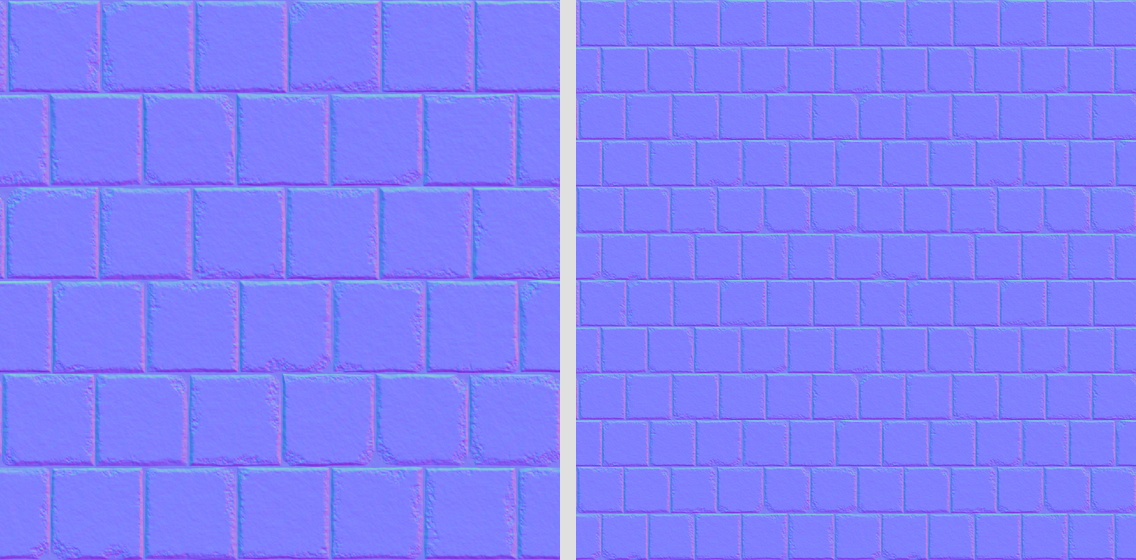
Left: one tile. Right: repeated 2 by 2.
A WebGL 2 fragment shader for this texture map:

```glsl
#version 300 es
precision highp float;
// Tangent-space normal map of worn square stone blocks in a running bond.

uniform vec2 u_resolution;
out vec4 fragColor;

const float TILES = 6.0;          // blocks across and courses down
const float GAP = 0.012;          // half joint width, in blocks
const float JOINT_DEPTH = 0.020;
const float SAMPLE_STEP = 0.007;  // slope sampling distance, in blocks
const float COURSE_SHIFT[6] = float[6](0.54, 0.02, 0.56, 0.06, 0.53, 0.08);

float hash(vec2 p) {
    vec3 q = fract(vec3(p.xyx) * vec3(0.1031, 0.1030, 0.0973));
    q += dot(q, q.yzx + 33.33);
    return fract((q.x + q.y) * q.z);
}

// Value noise that wraps with the canvas; frequency is cells per block.
float wrapNoise(vec2 p, float frequency) {
    float period = TILES * frequency;
    vec2 q = p * frequency;
    vec2 cell = floor(q);
    vec2 f = q - cell;
    f = f * f * f * (f * (f * 6.0 - 15.0) + 10.0);
    vec2 a = mod(cell, period);
    vec2 b = mod(cell + 1.0, period);
    vec2 salt = vec2(frequency * 3.7, frequency * 1.9);
    float low = mix(hash(a + salt), hash(vec2(b.x, a.y) + salt), f.x);
    float high = mix(hash(vec2(a.x, b.y) + salt), hash(b + salt), f.x);
    return mix(low, high, f.y);
}

float softMin(float a, float b, float k) {
    float h = max(k - abs(a - b), 0.0) / k;
    return min(a, b) - h * h * k * 0.25;
}

// Lowers the face near the edges: narrow bevels, shallow chips, broken corners.
float wornEdges(vec4 side, vec2 id, float patches, float rough) {
    float height = 0.0;
    for (int i = 0; i < 4; i++) {
        vec2 key = id + float(i + 1) * vec2(17.0, 29.0);
        float d = side[i];
        float next = side[(i + 1) % 4];
        float grit = rough * smoothstep(0.0, 0.04, d);

        float steepness = mix(0.38, 0.85, hash(key)) * (0.7 + 0.6 * patches);
        float bevel = d * steepness - JOINT_DEPTH + 0.006 * grit;

        float wear = hash(key + 7.0);
        float reach = 0.02 + 0.16 * wear * smoothstep(0.25, 0.9, patches);
        float chip = (d - reach) * 0.13 + 0.009 * grit;

        float loss = hash(key + 13.0);
        float cornerReach = 0.06 + 0.24 * loss * loss * (0.5 + patches);
        float corner = (d + next - cornerReach) * 0.11 + 0.009 * grit;

        height = softMin(height, bevel, 0.008);
        height = softMin(height, min(chip, corner), 0.004);
    }
    return height;
}

// Surface height at p, measured in blocks.
float stoneHeight(vec2 p) {
    float course = mod(floor(p.y), TILES);
    float x = p.x - COURSE_SHIFT[int(course)];
    vec2 id = vec2(mod(floor(x), TILES), course);
    vec2 f = vec2(fract(x), fract(p.y));

    float broad = wrapNoise(p, 4.0);
    float medium = wrapNoise(p, 11.0);
    float fine = wrapNoise(p, 27.0);
    float grain = wrapNoise(p, 53.0);
    float rough = 0.6 * medium + 0.7 * fine + 0.5 * grain - 0.9;

    // Distances to left, bottom, right and top edges
    float wobble = 0.012 * (wrapNoise(p, 5.0) - 0.5) + 0.004 * (fine - 0.5);
    vec4 side = vec4(f, 1.0 - f) - GAP + wobble;
    float patches = 0.65 * broad + 0.35 * medium;

    float stone = wornEdges(side, id, patches, rough);
    vec2 tilt = vec2(hash(id + 51.0), hash(id + 83.0)) - 0.5;
    stone += 0.012 * dot(tilt, f - 0.5);
    stone += 0.002 * broad + 0.0018 * medium + 0.0012 * fine + 0.0008 * grain;

    float joint = -JOINT_DEPTH + 0.002 * medium + 0.0015 * fine;
    return max(stone, joint);
}

void main() {
    vec2 p = gl_FragCoord.xy / u_resolution * TILES;
    vec2 e = vec2(SAMPLE_STEP, 0.0);

    // Central differences give the slope
    vec2 slope = vec2(stoneHeight(p + e.xy) - stoneHeight(p - e.xy),
                      stoneHeight(p + e.yx) - stoneHeight(p - e.yx)) / (2.0 * SAMPLE_STEP);
    vec3 normal = normalize(vec3(-slope, 1.0));

    // Unresolved roughness shortens the normal in joints and on steep parts
    float depth = smoothstep(-0.3, -0.9, stoneHeight(p) / JOINT_DEPTH);
    float steep = smoothstep(0.05, 0.5, length(slope));
    normal *= 0.99 - 0.07 * max(depth, steep);

    fragColor = vec4(normal * 0.5 + 0.5, 1.0);
}
```
